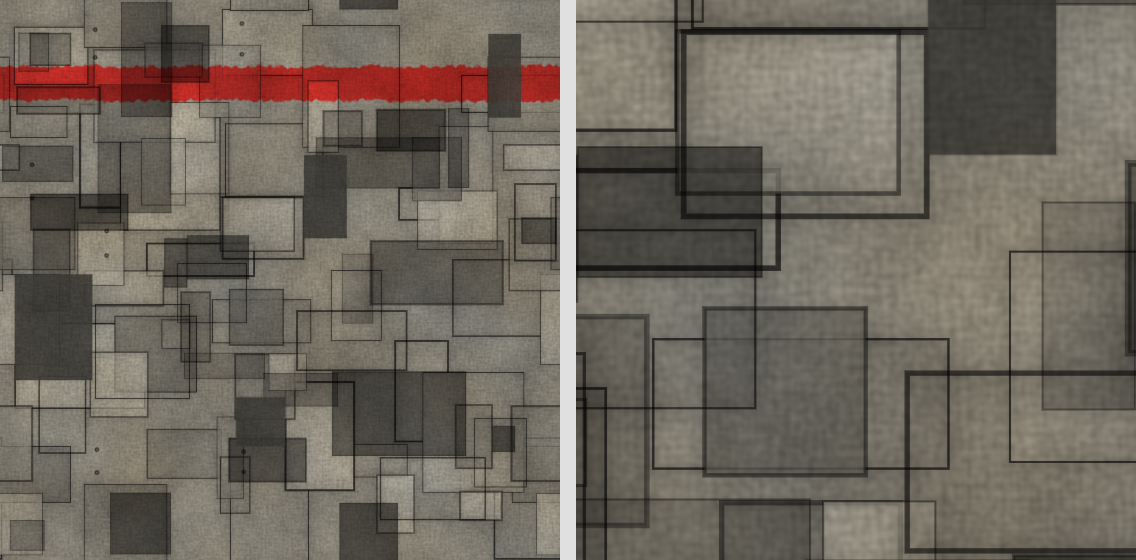
Left: the whole. Right: its middle third, enlarged.
Reproduce this pattern procedurally as a WebGL 1 fragment shader.

```glsl
precision highp float;
// Overlapping weathered concrete panels with seams, rivets and a painted red band; tiles seamlessly.
uniform vec2 u_resolution;

const vec3 CONCRETE = vec3(0.54, 0.52, 0.47);
const vec3 RED_PAINT = vec3(0.67, 0.145, 0.125);
const float BAND_CENTER = 0.851;
const float BAND_HALF = 0.0305;

vec2 hash2(vec2 id, float seed) {
  vec3 q = fract((id.xyx + seed * vec3(17.3, 41.7, 29.1)) * vec3(0.1031, 0.1030, 0.0973));
  q += dot(q, q.yzx + 33.33);
  return fract((q.xx + q.yz) * q.zy);
}

// Gradient at a lattice corner, wrapped to the period
float corner(vec2 cell, vec2 offset, vec2 period, float seed) {
  float angle = 6.2832 * hash2(mod(cell, period), seed).x;
  return dot(vec2(cos(angle), sin(angle)), offset);
}

// Periodic gradient noise, about -0.7 to 0.7
float gradNoise(vec2 uv, vec2 period, float seed) {
  vec2 p = uv * period;
  vec2 c = floor(p);
  vec2 f = p - c;
  vec2 w = f * f * f * (f * (f * 6.0 - 15.0) + 10.0);
  vec2 e = vec2(1.0, 0.0);
  float low = mix(corner(c, f, period, seed), corner(c + e, f - e, period, seed), w.x);
  float high = mix(corner(c + e.yx, f - e.yx, period, seed), corner(c + 1.0, f - 1.0, period, seed), w.x);
  return mix(low, high, w.y);
}

float fbm(vec2 uv, float period, float seed) {
  float sum = 0.0;
  float gain = 1.0;
  for (int i = 0; i < 4; i++) {
    sum += gain * gradNoise(uv, vec2(period), seed + float(i));
    period *= 2.0;
    gain *= 0.6;
  }
  return sum;
}

float boxDistance(vec2 p, vec2 halfSize) {
  vec2 d = abs(p) - halfSize;
  return max(d.x, d.y);
}

// Lays scattered boxes over a tone; veil 0 replaces the tone, veil 1 multiplies it
float layBoxes(float tone, vec2 uv, float count, float seed, float density, vec2 shades, float veil, float ink) {
  float px = 0.6 / u_resolution.y;
  vec2 g = uv * count;
  for (int j = -1; j <= 1; j++) {
    for (int i = -1; i <= 1; i++) {
      vec2 cell = floor(g) + vec2(float(i), float(j));
      vec2 id = mod(cell, count);
      vec2 place = hash2(id, seed);
      vec2 size = mix(vec2(0.14), vec2(0.6), hash2(id, seed + 0.37));
      vec2 pick = hash2(id, seed + 0.71);
      vec2 p = g - cell - 0.1 - 0.8 * place;
      float d = boxDistance(p, size) / count;
      float present = step(pick.x, density);
      float cover = present * smoothstep(px, -px, d);
      float shade = mix(shades.x, shades.y, pick.y) * (1.0 + 0.1 * dot(p / size, place - 0.5));
      tone = mix(tone, mix(shade, shade * tone, veil), cover);
      // Inked edge and soft grime beside it
      float width = mix(0.0006, 0.002, place.x * place.x);
      float line = 1.0 - smoothstep(width - px, width + px, abs(d));
      tone *= 1.0 - present * ink * (0.55 * line + 0.12 * exp(-abs(d) / 0.006));
    }
  }
  return tone;
}

// Sparse pairs of small round fasteners
float rivets(vec2 uv, float count, float seed) {
  float px = 1.0 / u_resolution.y;
  vec2 cell = floor(uv * count);
  vec2 pick = hash2(cell, seed);
  vec2 p = (fract(uv * count) - 0.35 - 0.3 * hash2(cell, seed + 0.5)) / count;
  float r = length(vec2(p.x, abs(p.y) - mix(0.018, 0.035, pick.y)));
  float disc = 1.0 - smoothstep(0.004 - px, 0.004 + px, r);
  float core = 1.0 - smoothstep(0.001, 0.003, r);
  return step(pick.x, 0.15) * disc * (0.6 - 0.25 * core);
}

// Brushed horizontal band with ragged edges
float paintBand(vec2 uv, float center, float halfHeight) {
  float ragged = 0.004 * gradNoise(uv, vec2(20.0), 51.0) + 0.007 * gradNoise(uv, vec2(110.0, 64.0), 52.0);
  return smoothstep(-0.003, 0.003, halfHeight - abs(uv.y - center) + ragged);
}

void main() {
  vec2 uv = gl_FragCoord.xy / u_resolution;

  // Panels, seams and translucent dark sheets
  float tone = layBoxes(0.95, uv, 5.0, 1.0, 1.0, vec2(0.8, 1.15), 0.0, 1.0);
  tone = layBoxes(tone, uv, 8.0, 2.0, 0.4, vec2(0.78, 1.18), 0.3, 0.7);
  tone = layBoxes(tone, uv, 6.0, 3.0, 0.45, vec2(0.97, 1.03), 1.0, 0.9);
  tone *= 1.0 - rivets(uv, 8.0, 9.0);
  tone = layBoxes(tone, uv, 5.0, 4.0, 0.42, vec2(0.5, 0.85), 1.0, 0.6);
  tone = layBoxes(tone, uv, 8.0, 5.0, 0.4, vec2(0.52, 0.88), 1.0, 0.6);

  // Red band, then dark slabs that hide it
  vec3 color = mix(CONCRETE, RED_PAINT, 0.97 * paintBand(uv, BAND_CENTER, BAND_HALF)) * tone;
  float open = layBoxes(1.0, uv, 6.0, 6.0, 0.13, vec2(0.0), 1.0, 0.5);
  color = mix(CONCRETE * 0.42, color, mix(0.1, 1.0, open));

  // Stains, woven grain and a slight warm to cool drift
  float stain = fbm(uv, 7.0, 20.0);
  float weave = gradNoise(uv, vec2(48.0, 256.0), 30.0) + gradNoise(uv, vec2(256.0, 48.0), 31.0);
  float grain = gradNoise(uv, vec2(200.0), 32.0);
  color *= 1.0 + 0.15 * stain + 0.08 * weave + 0.12 * grain;
  color *= 1.0 + gradNoise(uv, vec2(6.0), 40.0) * vec3(0.05, 0.0, -0.07);
  gl_FragColor = vec4(clamp(color, 0.0, 1.0), 1.0);
}
```
